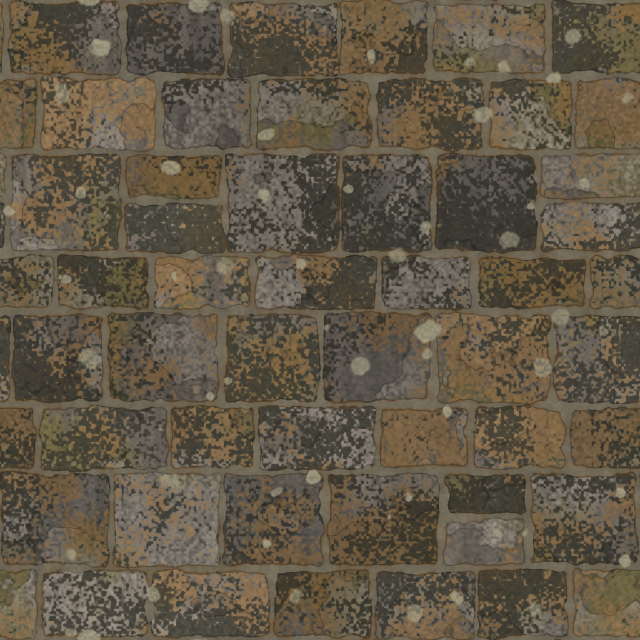
This texture is drawn by a WebGL 1 fragment shader. Its source:

```glsl
precision highp float;
uniform vec2 u_resolution;

// Layout: eight courses measured from the top, six stones in each
const vec4 COURSE_TOPS_A = vec4(0.0, 0.120, 0.238, 0.397);
const vec4 COURSE_TOPS_B = vec4(0.487, 0.632, 0.736, 0.888);
const float STONES = 6.0;
const float EVEN_SHIFT = 0.06;
const float ODD_SHIFT = 0.46;
const float JOINT_JITTER = 0.26;
const vec3 SPLIT_STONES = vec3(13.0, 17.0, 40.0);
const float SPLIT_AT = 0.48;

// Edges and scattered spots
const float CORNER = 0.007;
const float ROUGHNESS = 0.015;
const float SOFTNESS = 0.0014;
const float SPOT_GRID = 9.0;
const float SPOT_CHANCE = 0.62;

// Colours
const vec3 SLATE = vec3(0.37, 0.355, 0.33);
const vec3 TAUPE = vec3(0.41, 0.375, 0.335);
const vec3 SOOT = vec3(0.23, 0.225, 0.19);
const vec3 CRUST = vec3(0.53, 0.50, 0.46);
const vec3 OCHRE = vec3(0.49, 0.375, 0.235);
const vec3 OLIVE = vec3(0.41, 0.37, 0.20);
const vec3 MORTAR = vec3(0.43, 0.40, 0.335);
const vec3 LICHEN = vec3(0.63, 0.61, 0.51);

float hash(vec2 p) {
  vec3 q = fract(p.xyx * 0.1031);
  q += dot(q, q.yzx + 33.33);
  return fract((q.x + q.y) * q.z);
}

// Value noise that wraps over the unit square
float noise(vec2 uv, vec2 freq, float seed) {
  vec2 p = uv * freq, cell = floor(p), f = fract(p);
  f *= f * (3.0 - 2.0 * f);
  vec2 shift = vec2(seed, seed * 1.7);
  vec2 a = mod(cell, freq) + shift, b = mod(cell + 1.0, freq) + shift;
  return mix(mix(hash(a), hash(vec2(b.x, a.y)), f.x),
             mix(hash(vec2(a.x, b.y)), hash(b), f.x), f.y);
}

float fbm(vec2 uv, float freq, float seed) {
  float sum = 0.0, amp = 0.516;
  for (int i = 0; i < 5; i++) {
    sum += amp * noise(uv, vec2(freq), seed + float(i) * 7.3);
    freq *= 2.0;
    amp *= 0.5;
  }
  return sum;
}

float maxOf(vec4 v) { return max(max(v.x, v.y), max(v.z, v.w)); }

float jointAt(float col, float row) {
  return col + JOINT_JITTER * (hash(vec2(mod(col, STONES), row) + 4.7) - 0.5);
}

// Signed distance to the enclosing stone, negative inside
float stoneDistance(vec2 p, out float seed) {
  p.y = fract(p.y);
  vec4 y = vec4(p.y);
  vec4 aboveA = step(COURSE_TOPS_A, y), aboveB = step(COURSE_TOPS_B, y);
  float row = dot(aboveA + aboveB, vec4(1.0)) - 1.0;
  float top = max(maxOf(COURSE_TOPS_A * aboveA), maxOf(COURSE_TOPS_B * aboveB));
  float bottom = 1.0 - max(maxOf((1.0 - COURSE_TOPS_A) * (1.0 - aboveA)),
                           maxOf((1.0 - COURSE_TOPS_B) * (1.0 - aboveB)));

  float shift = mix(EVEN_SHIFT, ODD_SHIFT, mod(row, 2.0));
  float x = p.x * STONES - shift;
  float col = floor(x);
  if (x < jointAt(col, row)) col -= 1.0;
  else if (x >= jointAt(col + 1.0, row)) col += 1.0;
  float id = row * STONES + mod(col, STONES);
  seed = id * 13.0 + 5.0;

  if (any(lessThan(abs(SPLIT_STONES - id), vec3(0.5)))) {
    float ledge = mix(top, bottom, SPLIT_AT);
    if (p.y < ledge) bottom = ledge;
    else { top = ledge; seed += 700.0; }
  }
  vec2 lo = vec2((jointAt(col, row) + shift) / STONES, top);
  vec2 hi = vec2((jointAt(col + 1.0, row) + shift) / STONES, bottom);
  lo += mix(0.002, 0.007, hash(vec2(seed, 1.0)));
  hi -= mix(0.002, 0.007, hash(vec2(seed, 2.0)));
  vec2 q = abs(p - 0.5 * (lo + hi)) - 0.5 * (hi - lo) + CORNER;
  return length(max(q, 0.0)) + min(max(q.x, q.y), 0.0) - CORNER;
}

float lichenSpots(vec2 p, float rough) {
  float cover = 0.0;
  vec2 home = floor(p * SPOT_GRID);
  for (int j = -1; j <= 1; j++) for (int i = -1; i <= 1; i++) {
    vec2 cell = home + vec2(i, j), key = mod(cell, SPOT_GRID) + 61.0;
    vec2 centre = (cell + vec2(hash(key), hash(key + 19.0))) / SPOT_GRID;
    float radius = mix(0.007, 0.018, hash(key + 37.0));
    vec2 stretch = vec2(mix(0.8, 1.25, hash(key + 53.0)), 1.0);
    float d = length((p - centre) * stretch) + rough * 0.022;
    float present = step(hash(key + 71.0), SPOT_CHANCE) * mix(0.55, 0.9, hash(key + 83.0));
    cover = max(cover, present * (1.0 - smoothstep(radius * 0.6, radius, d)));
  }
  return cover;
}

void main() {
  vec2 p = gl_FragCoord.xy / u_resolution;
  p.y = 1.0 - p.y;
  float rough = fbm(p, 40.0, 3.0) - 0.5;
  float grain = 0.6 * noise(p, vec2(256.0), 11.0) + 0.4 * noise(p, vec2(150.0), 23.0) - 0.5;
  float streak = noise(p, vec2(110.0, 9.0), 31.0) - 0.5;
  vec2 wobble = vec2(noise(p, vec2(14.0), 41.0), noise(p, vec2(14.0), 47.0)) - 0.5;
  float seed;
  float d = stoneDistance(p + 0.004 * wobble, seed) + ROUGHNESS * rough;

  // Stone face with flaking crust
  vec3 stone = mix(SLATE, TAUPE, hash(vec2(seed, 3.0))) * (1.0 + 0.22 * streak);
  float olive = fbm(p, 7.0, seed + 2.0) + 0.16 * streak + 0.24 * (hash(vec2(seed, 4.0)) - 0.6);
  stone = mix(stone, OLIVE, 0.65 * smoothstep(0.47, 0.67, olive));
  float flake = fbm(p, 9.0, seed + 3.0) - mix(0.40, 0.62, hash(vec2(seed, 5.0)));
  float crust = smoothstep(-0.012, 0.012, flake);
  stone = mix(stone, CRUST, crust * clamp(0.48 + 1.1 * grain, 0.0, 0.9));

  // Speckled ochre and soot
  float ochre = fbm(p, 12.0, seed + 5.0) + 0.55 * grain + 0.22 * (hash(vec2(seed, 6.0)) - 0.6);
  stone = mix(stone, OCHRE, 0.72 * smoothstep(0.48, 0.62, ochre));
  float soot = fbm(p, 10.0, seed + 8.0) - 0.65 * grain + 0.28 * (hash(vec2(seed, 7.0)) - 0.5);
  stone = mix(stone, SOOT, 0.78 * smoothstep(0.49, 0.64, soot));
  stone *= 1.0 - 0.2 * (1.0 - smoothstep(0.0, 0.018, abs(flake)));
  stone *= mix(0.88, 1.1, hash(vec2(seed, 8.0))) * (1.0 + 0.3 * grain);

  // Mortar, rusty rims and contact shadow
  vec3 mortar = MORTAR * (1.0 + 0.14 * grain + 0.3 * rough);
  vec3 color = mix(stone, mortar, smoothstep(-SOFTNESS, SOFTNESS, d));
  float rust = smoothstep(0.35, 0.65, noise(p, vec2(36.0), 59.0));
  color = mix(color, OCHRE * 0.92, 0.55 * rust * (1.0 - smoothstep(0.0, 0.005, abs(d))));
  color *= 1.0 - 0.24 * (1.0 - smoothstep(0.0, 0.0022, abs(d + 0.0008)));

  // Pale growths over stone and joint alike
  color = mix(color, LICHEN * (1.0 + 0.2 * grain), lichenSpots(p, rough));
  gl_FragColor = vec4(color, 1.0);
}
```
